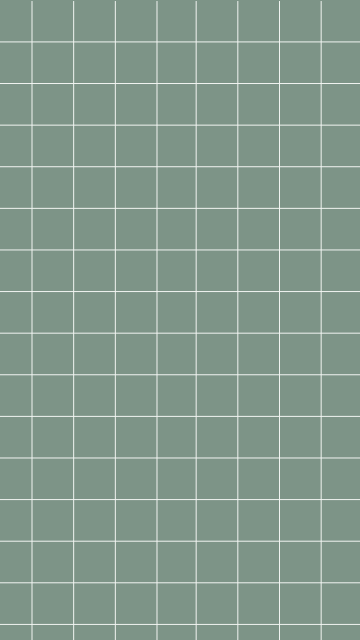
This pattern is drawn by a Shadertoy shader. Its source:

```glsl
// A flat sage ground ruled with a thin off-white square grid.
// Lines repeat by distance to the nearest rule, with exact pixel coverage;
// the columns right of a seam sit slightly left, making one column narrow.

// Lengths are fractions of the canvas height.
const vec3  GROUND = vec3(0.490, 0.580, 0.530);
const vec3  LINE_COLOUR = vec3(0.955, 0.965, 0.955);
const float LINE_WIDTH = 0.00152;
const float COLUMN_PITCH = 0.06510;
const float ROW_PITCH = 0.06501;
const float FIRST_COLUMN = 0.0500;   // from the left edge
const float FIRST_ROW = 0.0655;      // from the top edge
const float SEAM_X = 0.2750;         // middle of the narrow column
const float SEAM_SHIFT = 0.0039;     // how much narrower it is
const float TOP_MARGIN = 0.0016;     // strip above the vertical lines

// Signed distance to the nearest of evenly spaced lines.
float nearestLine(float position, float first, float pitch) {
    return mod(position - first + 0.5 * pitch, pitch) - 0.5 * pitch;
}

// Share of a pixel, centred at the given distance, that a line covers.
float lineCoverage(float distance, float pixel) {
    float upper = min(distance + 0.5 * pixel, 0.5 * LINE_WIDTH);
    float lower = max(distance - 0.5 * pixel, -0.5 * LINE_WIDTH);
    return max(upper - lower, 0.0) / pixel;
}

void mainImage(out vec4 fragColor, in vec2 fragCoord) {
    float pixel = 1.0 / iResolution.y;
    float x = fragCoord.x * pixel;
    float depth = 1.0 - fragCoord.y * pixel;

    // Vertical lines, moved left beyond the seam and cut at the top margin
    float shiftedX = x + SEAM_SHIFT * step(SEAM_X, x);
    float columns = lineCoverage(nearestLine(shiftedX, FIRST_COLUMN, COLUMN_PITCH), pixel);
    columns *= clamp((depth - TOP_MARGIN) / pixel + 0.5, 0.0, 1.0);

    // Horizontal lines, none along the top edge
    float rows = lineCoverage(nearestLine(depth, FIRST_ROW, ROW_PITCH), pixel);
    rows *= step(0.5 * FIRST_ROW, depth);

    float ink = 1.0 - (1.0 - columns) * (1.0 - rows);
    fragColor = vec4(mix(GROUND, LINE_COLOUR, ink), 1.0);
}
```
